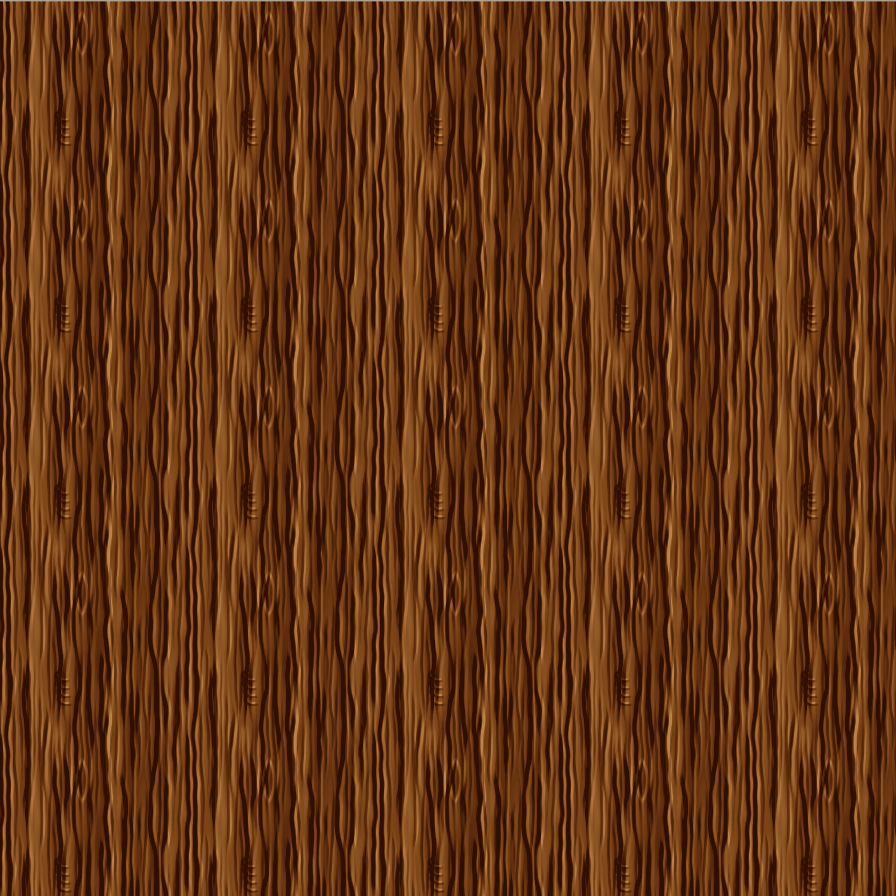
Give the GLSL for this texture, as a three.js fragment shader.

```glsl
varying vec2 vUv;

const float REPEATS = 4.8;

float hash(vec2 p) {
  return fract(sin(dot(p, vec2(127.1, 311.7))) * 43758.5);
}

// Gradient noise that wraps after the given number of cells
float gradientAt(vec2 cell, vec2 offset, vec2 period, float seed) {
  float angle = 6.2832 * hash(mod(cell, period) + seed);
  return dot(vec2(cos(angle), sin(angle)), offset);
}

float gradientNoise(vec2 p, vec2 period, float seed) {
  vec2 i = floor(p);
  vec2 f = p - i;
  vec2 s = f * f * f * (f * (f * 6.0 - 15.0) + 10.0);
  vec2 e = vec2(1.0, 0.0);
  float a = gradientAt(i, f, period, seed);
  float b = gradientAt(i + e.xy, f - e.xy, period, seed);
  float c = gradientAt(i + e.yx, f - e.yx, period, seed);
  float d = gradientAt(i + e.xx, f - e.xx, period, seed);
  return mix(mix(a, b, s.x), mix(c, d, s.x), s.y);
}

float softLine(float d, float halfWidth) {
  return 1.0 - smoothstep(0.25 * halfWidth, halfWidth, abs(d));
}

vec2 wrapOffset(vec2 p, vec2 center) {
  return fract(p - center + 0.5) - 0.5;
}

float patchAt(vec2 p, vec2 center, vec2 size) {
  vec2 q = wrapOffset(p, center) / size;
  return exp(-dot(q, q));
}

float bandAt(float x, float center, float width) {
  float d = (fract(x - center + 0.5) - 0.5) / width;
  return exp(-d * d);
}

// Nearly straight strands: x = strand tone, y = groove, z = lit rim
vec3 strands(vec2 p, float count, float waves, float seed) {
  float x = p.x * count;
  vec2 period = vec2(count, waves);
  vec3 result = vec3(0.5, 0.0, 0.0);
  for (int n = -2; n <= 2; n++) {
    float k = floor(x) + float(n);
    float id = mod(k, count);
    vec2 along = vec2(k + 0.5, p.y * waves);
    float jitter = 0.6 * (hash(vec2(id, seed)) - 0.5);
    float wobble = 0.62 * gradientNoise(along, period, seed);
    wobble += 0.2 * gradientNoise(along * vec2(1.0, 3.0), period * vec2(1.0, 3.0), seed + 5.0);
    float d = x - k - jitter - wobble;
    float taper = smoothstep(-0.4, 0.1, gradientNoise(along, period, seed + 19.0));
    float groove = taper * softLine(d, 0.1 + 0.2 * taper);
    float shadow = 0.35 * taper * exp(-5.0 * abs(d + 0.1));
    float rim = taper * softLine(d - 0.36, 0.22) * (0.25 + 0.75 * hash(vec2(id, seed + 7.0)));
    result.x = mix(result.x, hash(vec2(id, seed + 3.0)), smoothstep(-0.06, 0.06, d));
    result.y = max(result.y, max(groove, shadow));
    result.z = max(result.z, rim);
  }
  return result;
}

// Stacked hooks: x = pale edge, y = dark edge
vec2 curls(vec2 p, vec2 center) {
  vec2 edges = vec2(0.0);
  for (int i = 0; i < 4; i++) {
    vec2 q = wrapOffset(p, center + vec2(0.004, 0.042) * float(i));
    float radius = length(q * vec2(0.9, 1.3));
    float side = 1.0 - smoothstep(-0.012, 0.01, q.x - 0.9 * q.y);
    edges = max(edges, side * vec2(softLine(radius - 0.026, 0.011), softLine(radius - 0.041, 0.012)));
  }
  return edges;
}

// Pointed eye in the grain: x = pale outline, y = dark core
vec2 grainEye(vec2 p, vec2 center, vec2 size) {
  vec2 q = wrapOffset(p, center) / size;
  float inside = 1.0 - q.y * q.y - abs(q.x);
  float fade = 1.0 - smoothstep(0.8, 1.15, abs(q.y));
  return fade * vec2(softLine(inside, 0.45), smoothstep(0.1, 0.6, inside));
}

vec3 woodColor(float tone) {
  float t = clamp(tone, 0.0, 1.0) * 5.0;
  vec3 c = mix(vec3(0.19, 0.06, 0.01), vec3(0.29, 0.13, 0.03), clamp(t, 0.0, 1.0));
  c = mix(c, vec3(0.38, 0.18, 0.05), clamp(t - 1.0, 0.0, 1.0));
  c = mix(c, vec3(0.49, 0.27, 0.09), clamp(t - 2.0, 0.0, 1.0));
  c = mix(c, vec3(0.59, 0.37, 0.17), clamp(t - 3.0, 0.0, 1.0));
  return mix(c, vec3(0.74, 0.51, 0.28), clamp(t - 4.0, 0.0, 1.0));
}

void main() {
  vec2 p = fract(vec2(vUv.x, 1.0 - vUv.y) * REPEATS);

  // Broad light and dark bands
  float tone = 0.6 + 0.08 * bandAt(p.x, 0.13, 0.08) - 0.08 * bandAt(p.x, 0.5, 0.12);
  tone += 0.28 * smoothstep(0.2, 0.75, patchAt(p, vec2(0.31, 0.02), vec2(0.034, 0.15)));
  tone -= 0.12 * patchAt(p, vec2(0.57, 0.5), vec2(0.05, 0.2));

  // Coarse and fine grain
  vec3 coarse = strands(p, 17.0, 3.0, 11.0);
  vec3 fine = strands(p, 27.0, 3.0, 43.0);
  tone += 0.22 * (coarse.x - 0.5) + 0.14 * (fine.x - 0.5);
  tone += 0.2 * gradientNoise(p * vec2(24.0, 4.0), vec2(24.0, 4.0), 71.0);
  tone += 0.42 * coarse.z + 0.2 * fine.z - 0.74 * coarse.y - 0.34 * fine.y;

  // Knot details
  vec2 hooks = curls(p, vec2(0.345, 0.62));
  vec2 eye = grainEye(p, vec2(0.44, 0.18), vec2(0.028, 0.12));
  tone += 0.28 * hooks.x - 0.25 * hooks.y + 0.28 * eye.x - 0.22 * eye.y;

  // Pale top edge
  float edge = smoothstep(0.9975, 0.9995, vUv.y);
  gl_FragColor = vec4(mix(woodColor(tone), vec3(0.68, 0.64, 0.58), edge), 1.0);
}
```
